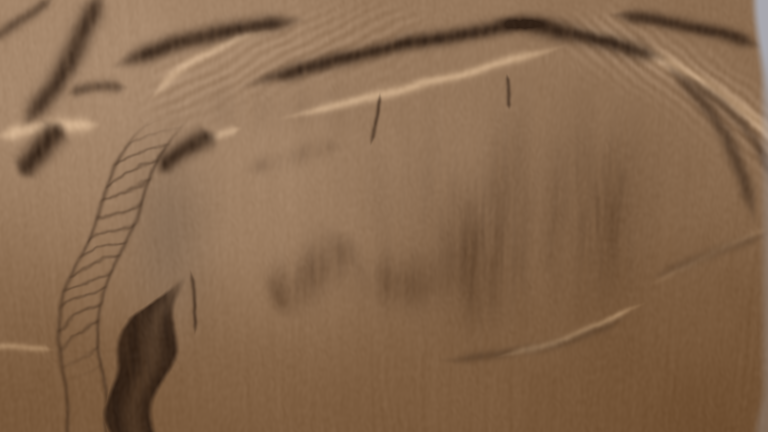
A Shadertoy shader for this texture:

```glsl
// Weathered sandy rock: a shaded brown slab with vertical mineral streaks.
// Tapered, bent strokes form folds and pale creases; a ribbed vein and a dark
// cleft run down the left side. Gradient noise supplies stain, warp and grain.

vec2 hashGradient(vec2 c) {
    vec2 h = vec2(dot(c, vec2(127.1, 311.7)), dot(c, vec2(269.5, 183.3)));
    return 2. * fract(sin(h) * 43758.5) - 1.;
}

float noise(vec2 p) {
    vec2 i = floor(p), f = fract(p), e = vec2(1, 0);
    vec2 s = f * f * (3. - 2. * f);
    return mix(mix(dot(hashGradient(i), f), dot(hashGradient(i + e), f - e), s.x),
        mix(dot(hashGradient(i + e.yx), f - e.yx), dot(hashGradient(i + 1.), f - 1.), s.x), s.y);
}

float fbm(vec2 p) {
    float sum = 0., amp = .6;
    for (int i = 0; i < 4; i++) {
        sum += amp * noise(p);
        p = p * 2.03 + 17.;
        amp *= .5;
    }
    return sum;
}

// Soft stroke from ends.xy to ends.zw, bowed to its left, tapered at both ends
float stroke(vec2 p, vec4 ends, float bow, float width) {
    vec2 axis = ends.zw - ends.xy, q = p - ends.xy;
    float len = length(axis), t = dot(q, axis) / (len * len);
    float d = dot(q, vec2(-axis.y, axis.x)) / len - bow * 4. * t * (1. - t);
    float taper = smoothstep(0., .2, t) * (1. - smoothstep(.8, 1., t));
    d /= width * (.35 + .65 * taper);
    return taper * exp(-d * d);
}

float blob(vec2 p, vec2 center, vec2 radius) {
    vec2 q = (p - center) / radius;
    return exp(-dot(q, q));
}

void mainImage(out vec4 fragColor, in vec2 fragCoord) {
    vec2 p = fragCoord / iResolution.xy * vec2(1.778, 1);
    vec2 w = p + .014 * vec2(fbm(p * 9.), fbm(p * 9. + 40.));

    // Broad lighting, brightest at the upper left
    vec3 col = mix(vec3(.47, .345, .23), vec3(.58, .46, .35), smoothstep(0., .75, p.y));
    col += .075 * blob(p, vec2(.2, .85), vec2(.55, .5));
    col += .045 * blob(p, vec2(.72, .4), vec2(.4, .35));
    col -= .035 * smoothstep(1., 1.75, p.x);
    col = mix(col, vec3(.5, .41, .33), .6 * blob(w, vec2(.39, .46), vec2(.09, .2)));

    // Stains broken into streaks that fan out downward
    vec2 fan = vec2(p.x - .12 * (p.x - 1.) * p.y, p.y);
    float streak = noise(fan * vec2(24, 2.2) + .6 * fbm(p * 5.));
    float fine = noise(fan * vec2(85, 6) + fbm(p * 7.));
    float stain = .5 * blob(w, vec2(1.17, .53), vec2(.33, .23))
        + .8 * blob(w, vec2(1.11, .4), vec2(.075, .13))
        + .6 * blob(w, vec2(1.4, .53), vec2(.07, .17))
        + .7 * blob(w, vec2(.93, .35), vec2(.09, .06))
        + .35 * blob(w, vec2(.62, .75), vec2(.2, .06))
        + .8 * stroke(w, vec4(.61, .28, .83, .46), 0., .05)
        + .5 * stroke(w, vec4(.55, .6, .8, .67), 0., .022);
    col -= vec3(.15, .135, .115) * stain * clamp(.75 + 1.1 * streak + .7 * fine, 0., 1.6);

    // Layered striations on the upper slopes and along the right arch
    float layers = sin(230. * (w.y - .5 * w.x) + 9. * fbm(p * 5.));
    float archLayers = sin(210. * (w.y + .85 * w.x) + 7. * fbm(p * 4.));
    col += .025 * layers * stroke(w, vec4(.28, .72, 1.05, .93), .05, .075);
    col += (.035 + .04 * archLayers) * stroke(w, vec4(1.23, .95, 1.92, .5), .09, .065);

    // Pale creases and lit ridges
    float light = .8 * stroke(w, vec4(.63, .722, 1.33, .905), -.008, .011)
        + .65 * stroke(w, vec4(1.25, .95, 1.88, .58), .07, .016)
        + .6 * stroke(w, vec4(.34, .76, .64, .93), .035, .011)
        + .8 * stroke(w, vec4(-.02, .68, .24, .71), .01, .016)
        + .6 * stroke(w, vec4(.44, .67, .56, .705), 0., .01)
        + .75 * stroke(w, vec4(1.14, .168, 1.5, .3), -.012, .008)
        + .3 * stroke(w, vec4(1.5, .34, 1.79, .48), 0., .009)
        + .6 * stroke(w, vec4(-.03, .2, .13, .19), 0., .008);
    col += vec3(.23, .22, .19) * light;

    // Shadowed folds
    float dark = .8 * stroke(w, vec4(.245, 1.04, .045, .69), .015, .024)
        + .5 * stroke(w, vec4(-.03, .9, .13, 1.01), 0., .014)
        + .85 * stroke(w, vec4(.25, .84, .72, .955), .022, .02)
        + .5 * stroke(w, vec4(.15, .78, .3, .8), .01, .014)
        + .9 * stroke(w, vec4(.54, .79, 1.3, .95), .023, .018)
        + .9 * stroke(w, vec4(1.13, .955, 1.56, .855), .012, .02)
        + .8 * stroke(w, vec4(1.4, .965, 1.78, .885), .015, .016)
        + .55 * stroke(w, vec4(1.52, .87, 1.75, .47), .045, .016)
        + .45 * stroke(w, vec4(1.58, .83, 1.82, .52), .035, .014)
        + .9 * stroke(w, vec4(.04, .59, .15, .72), 0., .025)
        + .85 * stroke(w, vec4(.36, .595, .51, .695), .012, .02)
        + .3 * stroke(w, vec4(1., .165, 1.48, .275), -.026, .012)
        + .25 * stroke(w, vec4(1.5, .355, 1.79, .465), 0., .014);

    // Hairline cracks
    dark += .6 * stroke(w, vec4(.44, .38, .45, .22), .006, .005)
        + .6 * stroke(w, vec4(.88, .79, .858, .66), .004, .005)
        + .5 * stroke(w, vec4(1.17, .83, 1.18, .74), 0., .005);

    // Ribbed vein with rimmed sides
    float across = w.x - .2 + .2 * w.y - .65 * w.y * w.y - .012 * sin(w.y * 17.);
    float extent = 1. - smoothstep(.62, .74, p.y);
    float inside = extent * (1. - smoothstep(.035, .055, abs(across)));
    float ribs = pow(.5 + .5 * sin(150. * (w.y - .5 * across) + 9. * fbm(p * 8.)), 5.);
    float rim = (abs(across) - .046) / .006;
    dark += .33 * inside * ribs * smoothstep(.1, .25, p.y) + .38 * extent * exp(-rim * rim);

    // Cleft narrowing upward to the right
    float cleftX = w.x - .305 - .85 * w.y * w.y + .012 * sin(w.y * 30.);
    float cleftHalf = .05 + .015 * smoothstep(.1, .2, w.y) - .06 * smoothstep(.2, .36, w.y);
    float cleft = 1. - smoothstep(-.008, .01, abs(cleftX) - cleftHalf);
    cleft *= 1. - smoothstep(.3, .37, p.y);
    dark = max(dark, cleft * (.95 - .3 * blob(vec2(cleftX, 0), vec2(.01, 0), vec2(.022))));
    col = mix(col, vec3(.17, .11, .07), clamp(dark * (.9 + .3 * fine), 0., .95));

    // Weathering and grain
    col += .03 * fbm(p * 4.) + .022 * fine + .025 * noise(p * vec2(110, 65) + 3. * fbm(p * 6.));

    // Pale cool light past the right edge
    float edge = 1.75 - .02 * smoothstep(.8, 1., p.y) + .015 * smoothstep(0., .1, p.y);
    float beyond = smoothstep(-.012, .015, p.x - edge) * (.3 + .7 * smoothstep(.65, .9, p.y));
    fragColor = vec4(clamp(mix(col, vec3(.66, .66, .69), beyond), 0., 1.), 1);
}
```
